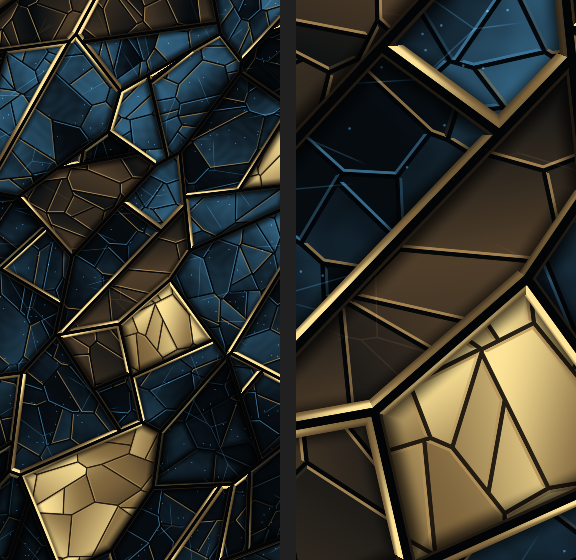
Left: the whole. Right: its middle third, enlarged.
Give the GLSL for this background, as a WebGL 1 fragment shader.

```glsl
precision highp float;
// Dark blue stone shards with fine cracks, gold rims and a few bronze and gold pieces.
uniform vec2 u_resolution;

#define SHARD_SCALE vec2(2.0, 3.5)
#define SHARD_ANGLE 0.95
#define SPLIT_CHANCE 0.75
#define GAP 0.0050
#define RIM_WIDTH 0.0125
#define CRACK_WIDTH 0.0026
#define DEEP vec3(0.022, 0.042, 0.060)
#define BLUE vec3(0.20, 0.39, 0.51)
#define BROWN vec3(0.18, 0.14, 0.095)
#define TAN vec3(0.50, 0.40, 0.24)
#define GOLD vec3(1.00, 0.90, 0.60)

struct Cell {
  vec2 id;
  vec2 offset;   // position relative to the seed, in warped space
  vec2 normal;   // outward normal of the nearest edge
  float edge;    // distance to that edge, in canvas widths
};

vec2 hash2(vec2 p) {
  return fract(sin(vec2(dot(p, vec2(127.1, 311.7)), dot(p, vec2(269.5, 183.3)))) * 43758.55);
}

vec2 direction(float turn) {
  return vec2(cos(6.2832 * turn), sin(6.2832 * turn));
}

mat2 stretchedFrame(float angle, vec2 scale) {
  float c = cos(angle), s = sin(angle);
  return mat2(scale.x * c, -scale.y * s, scale.x * s, scale.y * c);
}

// Cellular pattern with true edge distances under a linear warp
Cell cellAt(vec2 p, mat2 warp) {
  vec2 q = warp * p, base = floor(q), f = q - base;
  vec2 nearest = vec2(0.0), toSeed = vec2(0.0);
  float best = 9.0;
  for (int j = -1; j <= 1; j++)
  for (int i = -1; i <= 1; i++) {
    vec2 g = vec2(float(i), float(j));
    vec2 r = g + hash2(base + g) - f;
    if (dot(r, r) < best) { best = dot(r, r); nearest = g; toSeed = r; }
  }
  Cell cell = Cell(base + nearest, -toSeed, vec2(0.0, 1.0), 9.0);
  for (int j = -2; j <= 2; j++)
  for (int i = -2; i <= 2; i++) {
    vec2 g = nearest + vec2(float(i), float(j));
    vec2 r = g + hash2(base + g) - f;
    vec2 span = r - toSeed;
    if (dot(span, span) > 0.00001) {
      vec2 n = normalize(span), gradient = n * warp;
      float d = dot(0.5 * (r + toSeed), n) / length(gradient);
      if (d < cell.edge) { cell.edge = d; cell.normal = normalize(gradient); }
    }
  }
  return cell;
}

// Cuts a cell in two near its seed and returns the side
float splitCell(inout Cell cell, mat2 warp, float turn, float shift) {
  vec2 across = direction(turn), gradient = across * warp;
  float s = (dot(cell.offset, across) - shift) / length(gradient);
  float side = s < 0.0 ? -1.0 : 1.0;
  if (abs(s) < cell.edge) { cell.edge = abs(s); cell.normal = -side * normalize(gradient); }
  return side;
}

float band(float d, float start, float width, float blur) {
  return smoothstep(start - blur, start + blur, d)
       - smoothstep(start + width - blur, start + width + blur, d);
}

vec3 metal(float shine) {
  return mix(mix(BROWN, TAN, smoothstep(0.0, 0.5, shine)), GOLD, smoothstep(0.45, 0.95, shine));
}

void main() {
  vec2 p = gl_FragCoord.xy / u_resolution.x;
  float height = gl_FragCoord.y / u_resolution.y;
  float blur = 0.5 / u_resolution.x;

  // Large shards, cut once or twice by straight lines
  mat2 warp = stretchedFrame(SHARD_ANGLE, SHARD_SCALE);
  Cell shard = cellAt(p, warp);
  vec2 key = shard.id, cut = hash2(key + 7.0);
  if (cut.y < SPLIT_CHANCE) key += 0.37 * splitCell(shard, warp, cut.x, 0.1);
  vec2 recut = hash2(key + 11.0);
  if (recut.y < 0.35) key += 0.13 * splitCell(shard, warp, cut.x + 0.12 + 0.2 * recut.x, 0.15);
  vec2 traits = hash2(key + 3.1), style = hash2(key + 19.7);
  float kind = traits.x, tone = traits.y;
  vec2 light = direction(style.x);
  bool isGold = kind < 0.04, isBronze = kind < 0.18, isRecess = kind > 0.72;

  // Small stones inside each shard, some cut again into slivers
  mat2 grain = stretchedFrame(6.0 * style.y, mix(vec2(5.0, 7.5), vec2(7.5, 11.0), tone));
  Cell stone = cellAt(p + 3.7 * key, grain);
  vec2 stoneKey = stone.id + key, stoneCut = hash2(stoneKey + 2.3);
  if (stoneCut.y < 0.4) stoneKey += 0.29 * splitCell(stone, grain, stoneCut.x, 0.0);
  float stoneTone = hash2(stoneKey).x;
  float stoneSlope = dot(stone.offset, direction(stoneCut.x));
  float facing = dot(stone.normal, light);
  float crack = 1.0 - smoothstep(CRACK_WIDTH - blur, CRACK_WIDTH + blur, stone.edge);
  float glint = band(stone.edge, CRACK_WIDTH, 0.0034, blur) * smoothstep(-0.1, 0.7, facing);

  // Surface colour
  float mottle = sin(p.x * 61.0 + 3.0 * sin(p.y * 37.0)) * sin(p.y * 57.0 + 2.0 * sin(p.x * 43.0));
  float slope = dot(shard.offset, light);
  float lit = 0.40 + 0.32 * (tone - 0.5) + 0.30 * slope;
  lit += 0.38 * (stoneTone - 0.5) + 0.22 * stoneSlope + 0.03 * mottle;
  lit *= mix(0.65, 1.45, smoothstep(0.1, 1.0, height));
  vec3 color = mix(DEEP, BLUE, smoothstep(0.08, 0.98, lit));
  if (isRecess) {
    float bevel = smoothstep(0.0, 0.022, stone.edge);
    color = mix(DEEP * 0.5, color, (0.15 + 0.75 * bevel) * smoothstep(0.0, 0.07, shard.edge));
  }
  float facet = 0.5 * slope + 0.7 * (stoneTone - 0.5) + 0.45 * stoneSlope;
  if (isBronze) color = mix(DEEP, BROWN * 1.7, clamp(0.45 + facet, 0.0, 1.0));
  if (isGold) color = metal(clamp(0.6 + 0.6 * facet, 0.0, 1.0));
  color = mix(color, isGold ? BROWN * 0.6 : DEEP * 0.4, 0.95 * crack);
  vec3 glintColor = isBronze || isGold ? TAN * 1.4 : mix(BLUE * 1.2, TAN * 1.2, step(0.5, stoneTone));
  color = mix(color, glintColor, glint * (isRecess ? 0.35 : 0.85));

  // Hairline scratches, broken up along their length
  Cell scratch = cellAt(p + 1.9 * key, stretchedFrame(4.0 * style.x, vec2(3.0, 9.0)));
  float broken = smoothstep(-0.2, 0.5, sin(p.x * 19.0 + 2.0 * sin(p.y * 13.0)));
  float hairline = 1.0 - smoothstep(0.0, 0.0010 + blur, scratch.edge);
  if (!isGold) color += (isBronze ? BROWN : BLUE) * 0.4 * hairline * broken;

  // Sparse dust
  vec2 dustCell = floor(p * 42.0), dust = hash2(dustCell + 0.5);
  float speck = length(fract(p * 42.0) - 0.2 - 0.6 * dust) / 42.0;
  speck = 1.0 - smoothstep(0.0008, 0.0016 + blur, speck);
  if (!isBronze) color += BLUE * speck * step(0.88, hash2(dustCell + 5.0).x) * 0.8;

  // Soft shadow, gap and gold rim along the shard border
  color *= mix(0.3, 1.0, smoothstep(GAP, GAP + 0.028, shard.edge));
  float rimLight = smoothstep(-0.15, 0.6, dot(shard.normal, light));
  float along = dot(p, vec2(-shard.normal.y, shard.normal.x));
  float shine = rimLight * (0.72 + 0.4 * sin(along * 9.0 + 6.2832 * tone));
  float width = RIM_WIDTH * mix(0.35, 1.0, rimLight) * mix(0.6, 1.0, style.y);
  float rim = band(shard.edge, GAP, width, blur);
  float ridge = smoothstep(GAP + 0.3 * width, GAP + width, shard.edge);
  vec3 rimColor = metal(shine * mix(1.15, 0.6, ridge)) * mix(0.7, 1.0, rimLight);
  color = mix(color, rimColor, rim * (isRecess ? 0.4 : 1.0));
  color = mix(DEEP * 0.35, color, smoothstep(GAP - blur, GAP + blur, shard.edge));

  gl_FragColor = vec4(color, 1.0);
}
```
